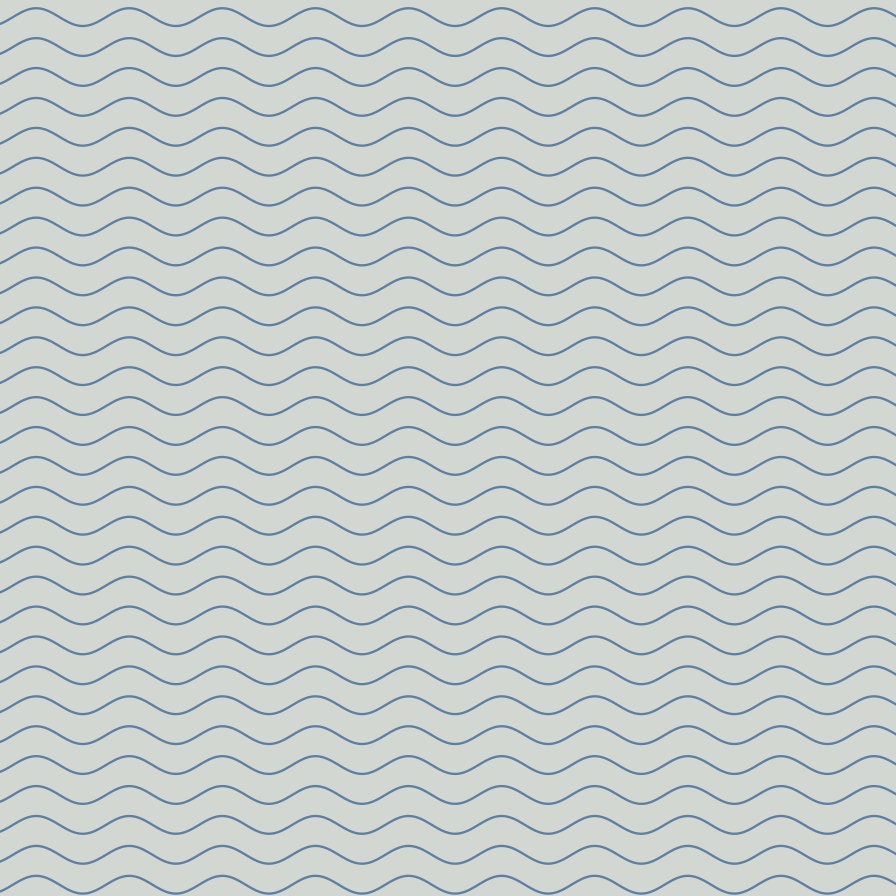
This pattern is drawn by a three.js fragment shader. Its source:

```glsl
// Thin blue wavy lines stacked in even rows on a pale grey-green ground.
varying vec2 vUv;

const float TAU = 6.2831853;

// Approximate distance to the nearest wavy line of the stack.
float waveDistance(vec2 p) {
  float spacing = 0.03339;
  float amplitude = 0.0099;
  float frequency = TAU * 9.625;
  float phase = frequency * (p.x - 0.0404);

  // Straighten the wave, then fold all rows onto one
  float height = p.y - 0.9809 - amplitude * cos(phase);
  float offset = (fract(height / spacing + 0.5) - 0.5) * spacing;

  // Divide by the gradient length to keep the stroke width even on the slopes
  float slope = amplitude * frequency * sin(phase);
  return abs(offset) / sqrt(1.0 + slope * slope);
}

void main() {
  vec3 ground = vec3(0.824, 0.843, 0.822);
  vec3 ink = vec3(0.365, 0.498, 0.635);

  // Stroke with a one-pixel soft edge
  float pixel = max(fwidth(vUv.y), 0.00001);
  float stroke = clamp(0.5 + (0.0013 - waveDistance(vUv)) / pixel, 0.0, 1.0);

  gl_FragColor = vec4(mix(ground, ink, stroke), 1.0);
}
```
